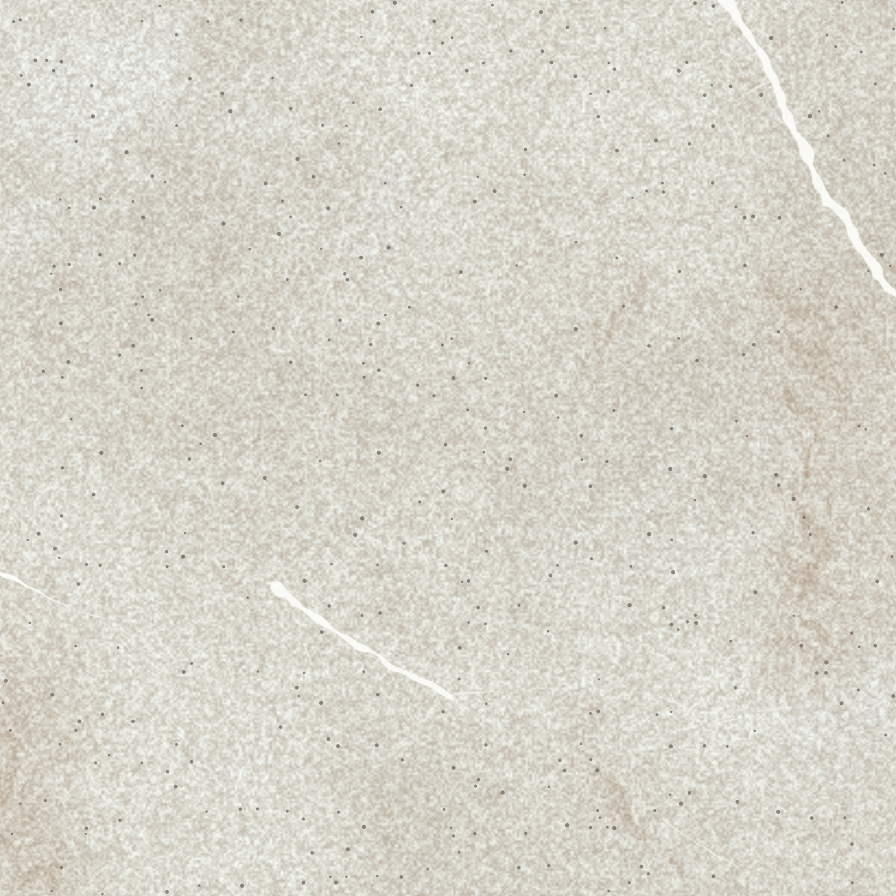
Write a three.js fragment shader that draws this texture.

```glsl
// Pale beige sandstone: fine sandy grain over soft clouds, with dark specks,
// rusty wisps and a few thin white mineral veins.
// Grain and clouds are value noise; veins and stains are warped segments.

varying vec2 vUv;

const vec3 STONE = vec3(0.847, 0.837, 0.796);
const vec3 TONE_TINT = vec3(0.80, 1.0, 1.15);   // darker is warmer
const vec3 RUST = vec3(0.735, 0.665, 0.59);
const vec3 PALE = vec3(0.89, 0.895, 0.875);
const vec3 VEIN = vec3(0.985, 0.985, 0.975);
const vec3 SPECK = vec3(0.42, 0.40, 0.37);
const float FINE_GRAIN = 410.0;
const float COARSE_GRAIN = 235.0;
const float GRAIN_CONTRAST = 0.135;
const float CLOUD_CONTRAST = 0.11;
const float SPECK_CELLS = 110.0;
const float SPECK_SHARE = 0.035;
const float EDGE = 0.0012;

float hash(vec2 p) {
  vec3 q = fract(vec3(p.xyx) * 0.1031);
  q += dot(q, q.yzx + 33.33);
  return fract((q.x + q.y) * q.z);
}

float noise(vec2 p) {
  vec2 i = floor(p), f = fract(p);
  f = f * f * (3.0 - 2.0 * f);
  return mix(mix(hash(i), hash(i + vec2(1.0, 0.0)), f.x),
             mix(hash(i + vec2(0.0, 1.0)), hash(i + 1.0), f.x), f.y);
}

float fbm(vec2 p) {
  float sum = 0.0, amp = 0.5;
  for (int i = 0; i < 5; i++) {
    sum += amp * noise(p);
    p = mat2(1.6, 1.2, -1.2, 1.6) * p + 17.3;
    amp *= 0.5;
  }
  return sum / 0.97;
}

// x: distance to the segment, y: position along it
vec2 segment(vec2 p, vec2 a, vec2 b) {
  vec2 d = b - a;
  float t = clamp(dot(p - a, d) / dot(d, d), 0.0, 1.0);
  return vec2(length(p - a - d * t), t);
}

// Line whose half width runs from wa to wb, with ragged edges
float vein(vec2 p, vec2 a, vec2 b, float wa, float wb) {
  vec2 s = segment(p, a, b);
  float w = mix(wa, wb, s.y) * (0.45 + 1.1 * noise(p * 75.0));
  return 1.0 - smoothstep(w - EDGE, w + EDGE, s.x);
}

// Faint broken thread
float thread(vec2 p, vec2 a, vec2 b) {
  return vein(p, a, b, 0.0012, 0.0007) * smoothstep(0.35, 0.7, noise(p * 48.0 + 9.0));
}

// Soft patch around a segment
float patchAt(vec2 p, vec2 a, vec2 b, float radius) {
  float d = segment(p, a, b).x / radius;
  return exp(-d * d);
}

void main() {
  vec2 p = vUv;
  vec2 warp = vec2(fbm(p * 9.0 + 3.0), fbm(p * 9.0 + 41.0)) - 0.5;
  vec2 soft = p + warp * 0.12;
  vec2 bent = p + warp * 0.018 + (vec2(noise(p * 60.0), noise(p * 60.0 + 7.0)) - 0.5) * 0.005;

  // Clouds and faint horizontal bedding
  float tone = (fbm(p * 4.0 + 11.0) - 0.5) * CLOUD_CONTRAST;
  tone += (fbm(p * vec2(14.0, 60.0)) - 0.5) * 0.035;
  vec3 color = STONE + TONE_TINT * tone;

  // Pale bloom
  float pale = patchAt(soft, vec2(0.03, 0.80), vec2(0.14, 0.95), 0.13);
  pale += 0.6 * patchAt(soft, vec2(0.34, 0.86), vec2(0.46, 0.70), 0.07);
  pale += 0.8 * patchAt(soft, vec2(0.72, 0.38), vec2(0.84, 0.45), 0.08);
  pale += 0.8 * patchAt(soft, vec2(0.90, 0.18), vec2(0.94, 0.26), 0.06);
  pale += 0.7 * patchAt(soft, vec2(0.66, 0.19), vec2(0.73, 0.08), 0.03);
  color = mix(color, PALE, min(pale, 1.0) * smoothstep(0.25, 0.75, fbm(p * 16.0)) * 0.75);

  // Rust: a broad haze and thin upright wisps
  float rust = patchAt(soft, vec2(0.89, 0.30), vec2(0.90, 0.66), 0.035);
  rust += patchAt(soft, vec2(0.665, 0.16), vec2(0.74, 0.05), 0.022);
  rust += 0.7 * patchAt(soft, vec2(0.665, 0.61), vec2(0.71, 0.68), 0.02);
  rust += 0.8 * patchAt(soft, vec2(0.00, 0.20), vec2(0.05, 0.02), 0.05);
  float haze = patchAt(soft, vec2(0.97, 0.36), vec2(0.97, 0.64), 0.09)
             + patchAt(soft, vec2(0.0, 0.30), vec2(0.04, 0.0), 0.09);
  float ridge = 1.0 - abs(2.0 * fbm(soft * vec2(34.0, 13.0) + 5.0) - 1.0);
  float wisps = smoothstep(0.78, 1.0, ridge);
  color = mix(color, RUST, clamp(rust * (0.12 + 0.42 * wisps) + haze * 0.17, 0.0, 0.7));

  // Sandy grain
  float grain = noise(p * FINE_GRAIN) + noise(p * COARSE_GRAIN + 71.0) - 1.0;
  color += TONE_TINT * grain * GRAIN_CONTRAST;

  // Scattered dark specks
  vec2 cell = floor(p * SPECK_CELLS);
  vec2 center = 0.25 + 0.5 * vec2(hash(cell + 5.0), hash(cell + 91.0));
  float size = 0.08 + 0.12 * hash(cell + 33.0);
  float speck = 1.0 - smoothstep(size, size + 0.12, length(fract(p * SPECK_CELLS) - center));
  color = mix(color, SPECK, speck * step(hash(cell + 57.0), SPECK_SHARE) * 0.75);

  // White veins
  float white = vein(bent, vec2(0.808, 1.01), vec2(0.865, 0.905), 0.0055, 0.0045);
  white = max(white, vein(bent, vec2(0.865, 0.905), vec2(0.925, 0.775), 0.0045, 0.0055));
  white = max(white, vein(bent, vec2(0.925, 0.775), vec2(1.01, 0.65), 0.0055, 0.0045));
  white = max(white, vein(bent, vec2(0.303, 0.345), vec2(0.36, 0.305), 0.0055, 0.003));
  white = max(white, vein(bent, vec2(0.36, 0.305), vec2(0.44, 0.25), 0.0032, 0.0025));
  white = max(white, vein(bent, vec2(0.44, 0.25), vec2(0.505, 0.222), 0.0025, 0.003));
  white = max(white, vein(bent, vec2(-0.01, 0.36), vec2(0.06, 0.328), 0.003, 0.001));
  float faint = thread(bent, vec2(0.50, 0.225), vec2(0.56, 0.228));
  faint += thread(bent, vec2(0.06, 0.328), vec2(0.13, 0.31));
  faint += thread(bent, vec2(0.74, 0.09), vec2(0.83, 0.025));
  faint += thread(bent, vec2(0.76, 0.18), vec2(0.88, 0.215));
  faint += thread(bent, vec2(0.83, 0.895), vec2(0.98, 0.948));
  faint += thread(bent, vec2(0.79, 0.49), vec2(0.86, 0.42));
  color = mix(color, VEIN, max(white * 0.95, min(faint, 1.0) * 0.6));

  gl_FragColor = vec4(clamp(color, 0.0, 1.0), 1.0);
}
```
